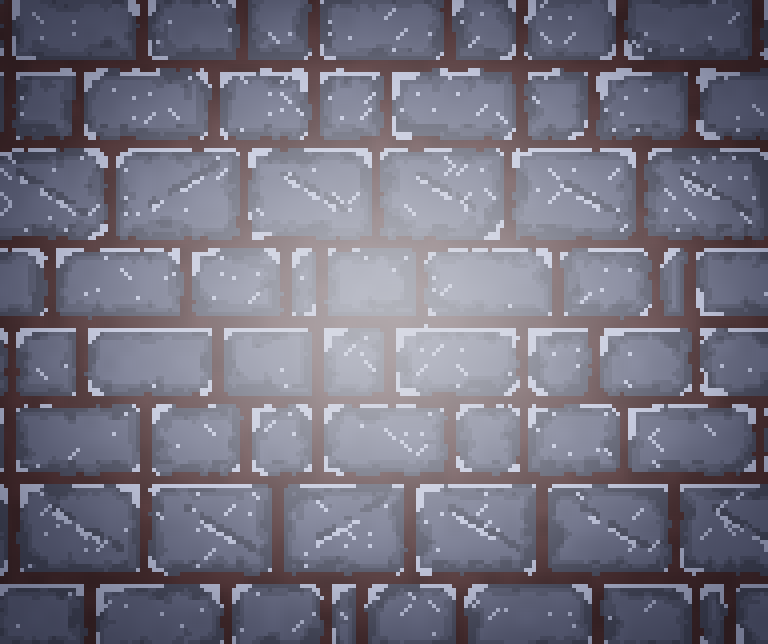
Write a Shadertoy shader that draws this texture.

```glsl
// A pixel-art stone wall under a pale round glow: courses of worn bricks in
// brown mortar. Each chunky cell finds its course and brick, then takes a shade
// from a rounded box, noisy rims, edge highlights, chips and scratches.

const vec2 GRID = vec2(192.0, 161.0);  // chunky cells across the canvas
const float COURSE_START[8] = float[8](1.75, 19.75, -5.3, 12.75, 20.5, 2.5, 3.25, 22.75);
const float MIXED_WIDTHS[8] = float[8](34.0, 25.0, 18.0, 33.4, 18.0, 25.0, 34.0, 17.5);

float hash(vec2 p) {
    vec3 q = fract(p.xyx * vec3(0.1031, 0.1030, 0.0973));
    q += dot(q, q.yzx + 33.33);
    return fract((q.x + q.y) * q.z);
}

float noise(vec2 p) {
    vec2 i = floor(p), f = fract(p);
    f = f * f * (3.0 - 2.0 * f);
    return mix(mix(hash(i), hash(i + vec2(1, 0)), f.x),
               mix(hash(i + vec2(0, 1)), hash(i + vec2(1, 1)), f.x), f.y);
}

// Four kinds of course: two mixed, one of equal large bricks, one with thin ones
float brickWidth(int row, int i) {
    int kind = row & 3;
    if (kind == 2) return 33.1;
    if (kind == 3) return i == 0 ? 34.0 : (i == 2 ? 8.8 : 24.85);
    return MIXED_WIDTHS[i];
}

// Gives the position inside the brick, its size and an id (index, row)
void findBrick(vec2 cell, out vec2 local, out vec2 size, out vec2 id) {
    int row = 0;
    float y = cell.y + 3.3, height = 19.6;
    for (int r = 0; r < 8; r++) {
        row = r;
        height = (r & 3) == 2 ? 25.0 : 19.6;
        if (y < height || r == 7) break;
        y -= height;
    }
    int kind = row & 3;
    float period = kind == 2 ? 33.1 : (kind == 3 ? 92.5 : 204.9);
    float x = cell.x - COURSE_START[row];
    float turn = floor(x / period);
    x -= turn * period;
    int index = 0;
    float width = 1.0;
    for (int i = 0; i < 8; i++) {
        index = i;
        width = brickWidth(row, i);
        if (x < width || i == 7) break;
        x -= width;
    }
    local = vec2(x, y);
    size = vec2(width, height);
    id = vec2(turn * 8.0 + float(index) + 20.0, float(row));
}

// Small diagonal chips, one at most in each 5 by 5 block
bool isChip(vec2 local, vec2 seed) {
    vec2 block = floor(local / 5.0) + seed;
    vec2 o = floor(mod(local, 5.0)) - 1.0 - floor(3.0 * vec2(hash(block + 3.1), hash(block + 7.7)));
    float slant = hash(block + 5.3) < 0.5 ? -1.0 : 1.0;
    float reach = hash(block + 9.2) < 0.4 ? 1.5 : 0.5;
    return hash(block) > 0.64 && abs(o.x - slant * o.y) < 0.5 && abs(o.y) < reach;
}

vec3 wall(vec2 cell) {
    vec2 local, size, id;
    findBrick(cell, local, size, id);
    vec2 seed = id * vec2(17.0, 31.0);
    vec2 near = local - vec2(1.1, 1.2), far = size - local - vec2(1.1, 1.0);

    // Depth inside the rounded brick
    vec2 q = abs(local - 0.5 * size) - 0.5 * size + 3.1;
    float inset = 2.0 - length(max(q, 0.0)) - min(max(q.x, q.y), 0.0);
    float rough = noise(cell * 0.45), grain = noise(cell * 0.22 + 40.0);

    vec3 mortar = vec3(0.31, 0.19, 0.195) * (0.88 + 0.2 * grain);
    if (inset < 0.9 * rough - 0.2) return mortar;

    // Dark worn rim, half tone, then the face
    vec3 face = vec3(0.42, 0.435, 0.53);
    vec3 stone = face * (0.97 + 0.07 * grain);
    float wear = inset - 5.0 * rough * grain;
    if (wear < 2.2) stone = face * 0.87;
    if (wear < 0.7 || (far.y < 3.5 && rough > 0.66)) stone = face * 0.73;

    // Scratch across every other large brick
    bool light = false;
    if ((int(id.y) & 3) == 2 && mod(id.x, 2.0) < 0.5) {
        vec2 o = local - 0.5 * size;
        float slope = hash(seed + 2.0) < 0.35 ? -0.6 : 0.6;
        float across = o.y - slope * o.x;
        if (abs(across + 1.5) < 1.1 && abs(o.x - 2.0) < 9.0 && rough > 0.3) stone = face * 0.75;
        light = abs(across) < 0.6 && abs(o.x) < 6.5 && rough > 0.25;
    }

    // Lit top edge, corner strokes and chips
    light = light || (near.y < 1.2 && noise(vec2(cell.x * 0.14, seed.x + seed.y)) > 0.36);
    light = light || (inset < 2.3 && near.x + near.y < 2.0 + 7.0 * hash(seed + 1.0));
    light = light || (inset < 2.3 && far.x + near.y < 7.0 * hash(seed + 4.0));
    light = light || (inset < 1.5 && near.x + far.y < 8.0 * hash(seed + 6.0));
    light = light || (inset < 1.5 && far.x + far.y < 5.0 * hash(seed + 8.0));
    light = light || (inset > 2.0 && isChip(local, seed));
    return light ? vec3(0.77, 0.79, 0.88) : stone;
}

void mainImage(out vec4 fragColor, in vec2 fragCoord) {
    // Average 3 by 3 samples to soften the cell edges
    vec3 color = vec3(0.0);
    for (int i = 0; i < 9; i++) {
        vec2 uv = (fragCoord + (vec2(i % 3, i / 3) - 1.0) / 3.0) / iResolution.xy;
        color += wall(floor(vec2(uv.x, 1.0 - uv.y) * GRID) + 0.5) / 9.0;
    }

    // Dark corners and the central glow
    vec2 uv = fragCoord / iResolution.xy;
    float d = length((uv - vec2(0.505, 0.515)) * 2.0);
    color *= 1.0 - vec3(0.42, 0.41, 0.36) * smoothstep(0.6, 1.4, d);
    color = mix(color, vec3(0.88, 0.885, 0.9), 0.67 * (1.0 - smoothstep(0.0, 1.12, d)));
    fragColor = vec4(color, 1.0);
}
```
